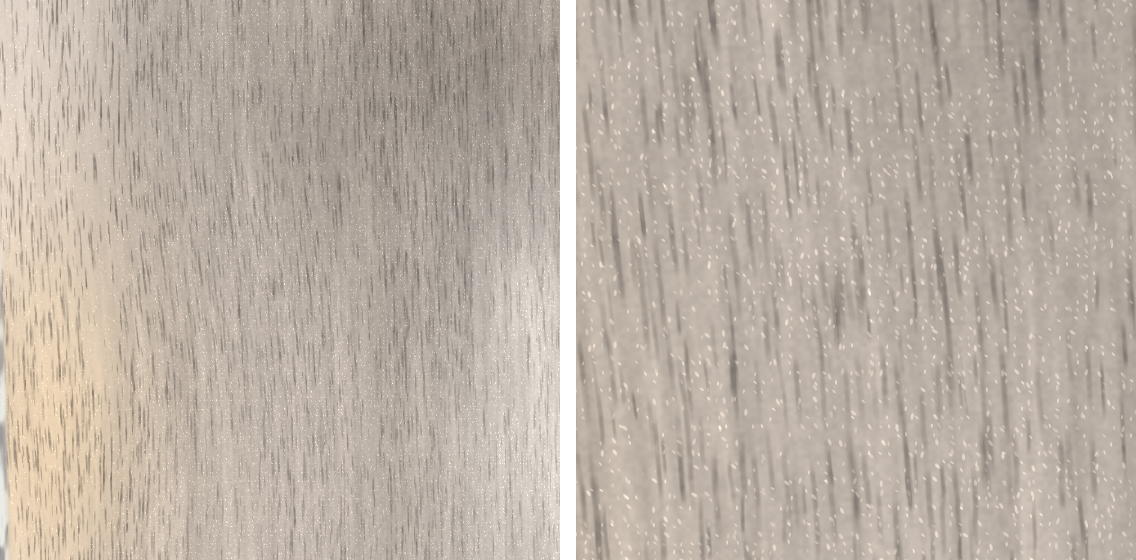
Left: the whole. Right: its middle third, enlarged.
Write a Shadertoy shader that draws this texture.

```glsl
// Pale satin wood veneer: soft uneven light over fine vertical fibres.
// Stretched value noise makes the fibres, jittered cells hold tapered dark
// pores and tiny bright glints, and Gaussian pools shape the sheen.

#define BASE_TONE 0.755
#define FIBRE_CONTRAST 0.115
#define PORE_DEPTH 0.24
#define PORE_HALF_WIDTH 0.0019
#define GLINT_GAIN 0.17
#define GLINT_CELLS 125.0
#define GRAIN_LEAN 0.075
#define WOOD_TINT vec3(1.0, 0.943, 0.890)
#define WARM_TINT vec3(1.035, 0.985, 0.890)
#define COOL_TINT vec3(0.985, 1.005, 1.020)

float hash(vec2 p) {
    vec3 q = fract(p.xyx * 0.1031);
    q += dot(q, q.yzx + 33.33);
    return fract((q.x + q.y) * q.z);
}

float noise(vec2 p) {
    vec2 i = floor(p), f = fract(p);
    f = f * f * (3.0 - 2.0 * f);
    return mix(mix(hash(i), hash(i + vec2(1, 0)), f.x),
               mix(hash(i + vec2(0, 1)), hash(i + vec2(1, 1)), f.x), f.y);
}

// Soft elliptical pool of light or shade
float pool(vec2 p, vec2 centre, vec2 radius) {
    vec2 d = (p - centre) / radius;
    return exp(-dot(d, d));
}

// Broad light across the board
float sheen(vec2 p) {
    float t = BASE_TONE + 0.135 * smoothstep(0.36, 0.02, p.x);
    t -= 0.145 * pool(p, vec2(0.83, 0.90), vec2(0.26, 0.24));
    t -= 0.085 * pool(p, vec2(0.78, 0.47), vec2(0.10, 0.22));
    t -= 0.050 * pool(p, vec2(0.45, 0.78), vec2(0.20, 0.30));
    t -= 0.050 * pool(p, vec2(0.25, 0.95), vec2(0.09, 0.25));
    t += 0.130 * pool(p, vec2(1.00, 0.20), vec2(0.15, 0.30));
    t += 0.070 * pool(p, vec2(0.94, 0.47), vec2(0.09, 0.10));
    t += 0.020 * pool(p, vec2(0.45, 0.10), vec2(0.30, 0.30));
    return t + 0.045 * (noise(p * vec2(9.0, 3.0) + 7.0) - 0.5);
}

// Tapered dark pores, one per cell, with columns shifted at random
float pores(vec2 p, vec2 cells, float density, float seed) {
    vec2 q = p * cells;
    q.y += 17.0 * hash(vec2(floor(q.x), seed));
    vec2 id = floor(q) + seed, f = fract(q) - 0.5;
    float size = hash(id + 41.3);
    float along = abs(f.y) / (0.18 + 0.30 * size);
    float sway = 0.0016 * (noise(vec2(p.y * 45.0, id.x)) - 0.5);
    float across = abs((f.x - 0.4 * (hash(id) - 0.5)) / cells.x + sway);
    float width = PORE_HALF_WIDTH * (0.6 + 0.6 * size);
    float line = 1.0 - smoothstep(0.2 * width, 1.4 * width, across);
    float taper = 1.0 - smoothstep(0.35, 1.0, along);
    float present = step(hash(id + 87.1), density);
    return line * taper * present * (0.4 + 0.6 * hash(id + 19.7));
}

// Short slanted glints of the satin coating
float glints(vec2 p, float cells, float density, float seed) {
    vec2 q = p * cells, id = floor(q) + seed;
    vec2 d = fract(q) - 0.5;
    d -= 0.4 * (vec2(hash(id), hash(id + 31.7)) - 0.5);
    float angle = mix(-0.3, 1.0, hash(id + 63.1));
    float c = cos(angle), s = sin(angle);
    d = vec2(c * d.x + s * d.y, c * d.y - s * d.x);
    float spot = 1.0 - smoothstep(0.4, 1.0, length(d / vec2(0.16, 0.34)));
    return spot * step(hash(id + 11.9), density) * (0.4 + 0.6 * hash(id + 5.3));
}

void mainImage(out vec4 fragColor, in vec2 fragCoord) {
    vec2 uv = fragCoord / iResolution.xy;

    // Grain leans most near the middle and wanders slightly
    vec2 grain = uv;
    grain.x += GRAIN_LEAN * (uv.y - 0.5) * (0.25 + pool(uv, vec2(0.42, 0.6), vec2(0.28, 0.6)));
    grain.x += 0.012 * (noise(uv * vec2(4.0, 3.0)) - 0.5);
    float left = smoothstep(0.38, 0.12, uv.x);
    float band = smoothstep(0.25, 0.75, noise(grain * vec2(17.0, 2.0) + 3.0));

    // Long fibres plus a fine pebbled surface
    float fibre = 0.40 * noise(grain * vec2(75.0, 3.0))
                + 0.35 * noise(grain * vec2(170.0, 9.0) + 21.0)
                + 0.25 * noise(grain * vec2(310.0, 38.0) + 53.0) - 0.5;
    float pebble = noise(uv * 240.0) + noise(uv * 390.0 + 9.0) - 1.0;
    float tone = sheen(uv) + FIBRE_CONTRAST * fibre * mix(1.35, 0.7, left);
    tone += 0.035 * pebble * mix(1.0, 0.6, left);

    // Pores in several sizes, with broken edges
    float dark = 0.0;
    for (int i = 0; i < 4; i++) {
        float k = float(i);
        vec2 cells = vec2(62.0 + 23.0 * k, 7.0 + 3.5 * k);
        dark += pores(grain + 0.137 * k, cells, 0.27 + 0.30 * band, 101.0 * k);
    }
    float broken = 0.55 + 0.65 * noise(uv * vec2(260.0, 130.0));
    tone -= PORE_DEPTH * min(dark, 1.2) * broken * mix(0.62, 1.0, left);

    // Glints gather away from the matte left side
    float density = mix(0.32, 0.10, left) * (0.6 + 0.8 * noise(uv * 7.0));
    float light = glints(uv, GLINT_CELLS, density, 13.0)
                + glints(uv + 0.31, GLINT_CELLS * 1.5, density, 211.0);
    tone += GLINT_GAIN * light;

    // Warm lower left, cooler right
    vec3 tint = mix(vec3(1.0), WARM_TINT, pool(uv, vec2(0.08, 0.22), vec2(0.20, 0.42)));
    tint = mix(tint, COOL_TINT, smoothstep(0.65, 0.95, uv.x) * smoothstep(0.95, 0.5, uv.y));
    vec3 colour = tone * WOOD_TINT * tint;

    // Worn grey and white rim at the lower left
    float rimWidth = 0.016 * smoothstep(0.75, 0.0, uv.y);
    float rim = 1.0 - smoothstep(0.5 * rimWidth, rimWidth + 0.004, uv.x);
    float chip = smoothstep(0.3, 0.7, noise(uv * vec2(60.0, 22.0)));
    vec3 rimColour = mix(vec3(0.58, 0.58, 0.59), vec3(0.92, 0.94, 0.94), chip);
    colour = mix(colour, rimColour, 0.8 * rim * smoothstep(0.75, 0.25, uv.y));

    fragColor = vec4(clamp(colour, 0.0, 1.0), 1.0);
}
```
